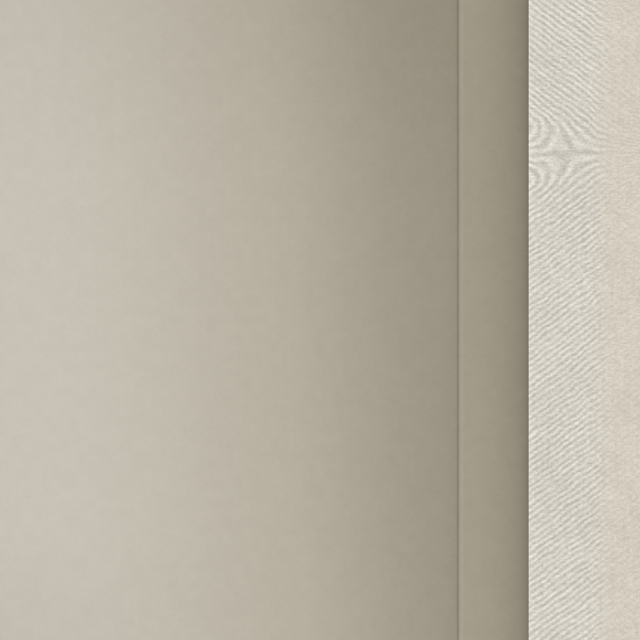
Write a WebGL 2 fragment shader that draws this background.

```glsl
#version 300 es
precision highp float;
// Soft beige wall with a recessed vertical strip beside a woven fabric panel.

#define SEAM_X 0.716
#define PANEL_X 0.826
#define WEAVE_X 0.94
#define TWILL_PITCH 0.0105
#define TWILL_SLOPE 0.72
#define TWILL_DEPTH 0.045
#define FABRIC_GRAIN 0.11
#define WALL_GRAIN 0.010

uniform vec2 u_resolution;
out vec4 fragColor;

const float TAU = 6.2831853;
const vec3 WALL_LIGHT = vec3(0.785, 0.762, 0.715);
const vec3 WALL_MID = vec3(0.705, 0.677, 0.615);
const vec3 WALL_DARK = vec3(0.610, 0.583, 0.520);
const vec3 STRIP_LIGHT = vec3(0.635, 0.607, 0.540);
const vec3 STRIP_DARK = vec3(0.535, 0.508, 0.445);
const vec3 TWILL_COLOR = vec3(0.825, 0.808, 0.765);
const vec3 LINEN_COLOR = vec3(0.830, 0.800, 0.750);

float hash(vec2 p) {
  return fract(sin(dot(p, vec2(127.1, 311.7))) * 43758.5453);
}

float noise(vec2 p) {
  vec2 cell = floor(p);
  vec2 f = fract(p);
  f = f * f * (3.0 - 2.0 * f);
  float low = mix(hash(cell), hash(cell + vec2(1.0, 0.0)), f.x);
  float high = mix(hash(cell + vec2(0.0, 1.0)), hash(cell + 1.0), f.x);
  return mix(low, high, f.y);
}

// Light falls off to the right, reaching a little further near the floor.
vec3 wall(vec2 uv) {
  float x = uv.x + 0.07 * (uv.y - 0.5);
  vec3 color = mix(WALL_LIGHT, WALL_MID, smoothstep(0.05, 0.56, x));
  color = mix(color, WALL_DARK, smoothstep(0.42, 0.72, x));
  color -= 0.025 * smoothstep(0.65, 1.1, uv.y);
  color -= 0.018 * smoothstep(0.2, 0.0, uv.y) * smoothstep(0.5, 0.0, uv.x);
  return color;
}

// Recessed strip, darkening towards the fabric panel.
vec3 strip(vec2 uv) {
  float t = clamp((uv.x - SEAM_X) / (PANEL_X - SEAM_X), 0.0, 1.0);
  vec3 color = mix(STRIP_LIGHT, STRIP_DARK, t * t * (0.75 + 0.25 * t));
  return color - 0.02 * (uv.y - 0.5);
}

// Diagonal ribs that reverse direction high on the panel.
float twill(vec2 uv) {
  float slope = mix(-TWILL_SLOPE, TWILL_SLOPE, smoothstep(0.70, 0.82, uv.y));
  float wobble = 0.005 * noise(uv * 60.0);
  float phase = uv.y + slope * (uv.x - WEAVE_X) + wobble;
  float strength = 0.55 + 0.9 * noise(uv * 75.0);
  return sin(TAU * phase / TWILL_PITCH) * strength;
}

vec3 fabric(vec2 uv) {
  float plain = smoothstep(WEAVE_X - 0.02, WEAVE_X + 0.02, uv.x);
  vec3 color = mix(TWILL_COLOR, LINEN_COLOR, plain);
  float threads = noise(uv * vec2(210.0, 330.0)) - 0.5;
  float fibres = noise(uv * 420.0 + 17.0) - 0.5;
  color += TWILL_DEPTH * twill(uv) * mix(1.0, 0.18, plain);
  color += FABRIC_GRAIN * (0.6 * threads + 0.6 * fibres) * mix(1.0, 0.75, plain);
  color += 0.02 * (noise(uv * 22.0) - 0.5);
  // Bright rolled lip along the panel edge.
  return color + 0.05 * exp(-max(uv.x - PANEL_X, 0.0) / 0.004);
}

void main() {
  vec2 uv = gl_FragCoord.xy / u_resolution;
  float aa = 0.75 / u_resolution.x;

  // Wall and strip meet at a fine shaded groove with a pale right lip.
  float seam = uv.x - SEAM_X;
  vec3 color = mix(wall(uv), strip(uv), smoothstep(-aa, aa, seam));
  color -= 0.075 * exp(-pow(seam / 0.0022, 2.0));
  color -= 0.025 * exp(-abs(seam) / 0.012) * step(seam, 0.0);
  color += 0.015 * exp(-pow((seam - 0.005) / 0.003, 2.0));
  color += WALL_GRAIN * (noise(uv * 260.0) + noise(uv * 70.0) - 1.0);

  // Contact shadow beside the fabric panel.
  float edge = uv.x - PANEL_X;
  color -= 0.07 * exp(-abs(edge) / 0.005);
  color = mix(color, fabric(uv), smoothstep(-aa, aa, edge));

  fragColor = vec4(clamp(color, 0.0, 1.0), 1.0);
}
```
